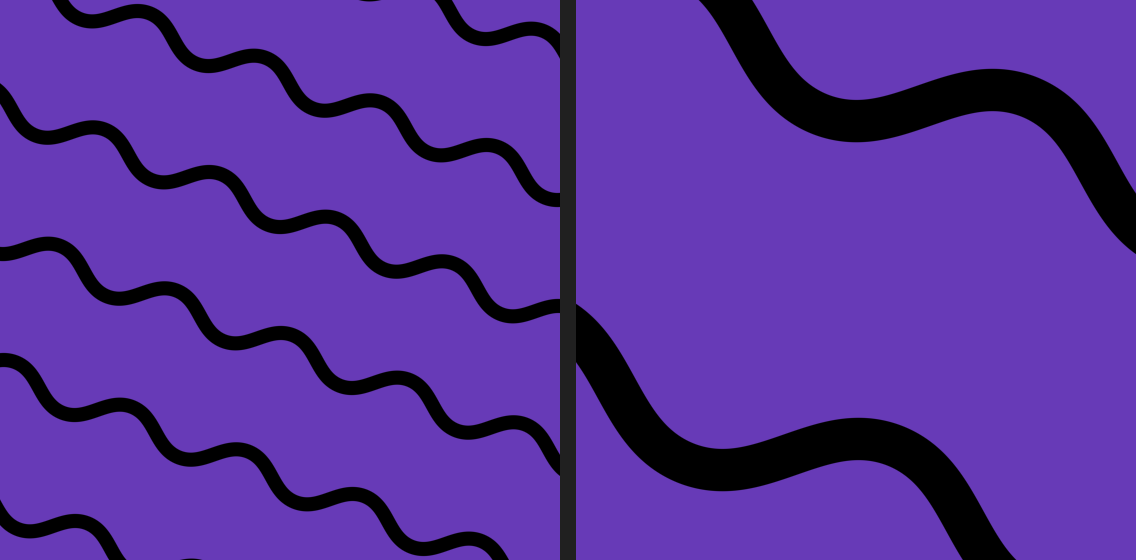
Left, the full canvas; right, a detail of the centre.
Give the GLSL for this pattern, as a WebGL 1 fragment shader.

```glsl
precision highp float;

// Tilted rows of black wavy lines on a flat purple ground.
// The plane is rotated, cut into equal rows, and each row is stroked by
// its distance to a rounded wave whose length equals the row spacing.

uniform vec2 u_resolution;

const float TAU = 6.2831853;
const float PERIOD = 0.2225;               // wave length and row spacing
const float AMPLITUDE = 0.125 * PERIOD;
const float THIRD_HARMONIC = 0.025;        // straightens the flanks
const float HALF_WIDTH = 0.0126;
const float TILT = radians(-21.0);
const vec2 ANCHOR = vec2(0.4128, 0.8913);  // rising midpoint of one wave
const vec3 PURPLE = vec3(0.404, 0.227, 0.718);
const vec3 BLACK = vec3(0.0);

vec2 rotate(vec2 p, float angle) {
  float c = cos(angle);
  float s = sin(angle);
  return vec2(c * p.x - s * p.y, s * p.x + c * p.y);
}

float waveHeight(float x) {
  float phase = TAU * x / PERIOD;
  return AMPLITUDE * (sin(phase) + THIRD_HARMONIC * sin(3.0 * phase));
}

float waveSlope(float x) {
  float phase = TAU * x / PERIOD;
  return AMPLITUDE * TAU / PERIOD
       * (cos(phase) + 3.0 * THIRD_HARMONIC * cos(3.0 * phase));
}

// Distance to the wave: slide a foot point along it towards the nearest spot.
float waveDistance(vec2 p) {
  float x = p.x;
  for (int i = 0; i < 6; i++) {
    float slope = waveSlope(x);
    x -= (x - p.x + (waveHeight(x) - p.y) * slope) / (1.0 + slope * slope);
  }
  return length(p - vec2(x, waveHeight(x)));
}

// Antialiased coverage of a stroke.
float stroke(float dist, float halfWidth, float pixel) {
  return 1.0 - smoothstep(-0.75 * pixel, 0.75 * pixel, dist - halfWidth);
}

void main() {
  float pixel = 1.0 / min(u_resolution.x, u_resolution.y);
  vec2 p = rotate(gl_FragCoord.xy * pixel - ANCHOR, -TILT);

  // Fold all rows onto one centred on zero
  p.y = mod(p.y + 0.5 * PERIOD, PERIOD) - 0.5 * PERIOD;

  float line = stroke(waveDistance(p), HALF_WIDTH, pixel);
  gl_FragColor = vec4(mix(PURPLE, BLACK, line), 1.0);
}
```
